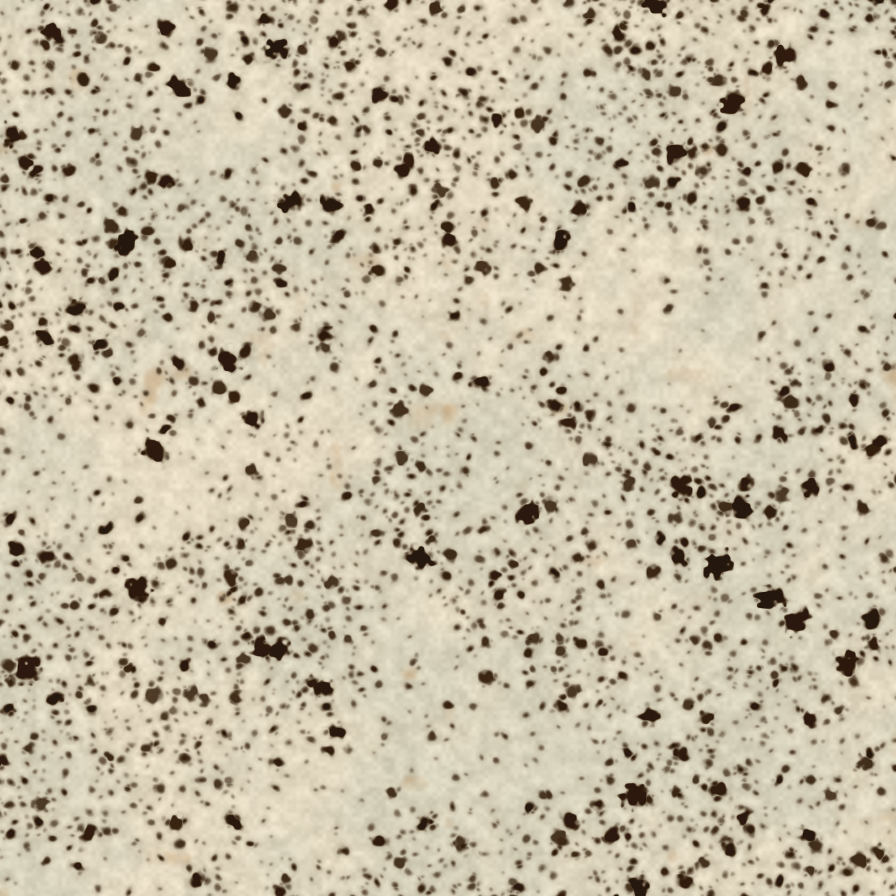
Give the GLSL for this texture, as a Shadertoy shader.

```glsl
// Pale cream granite peppered with soft, clustered, brown-black mineral specks.

const vec3 CREAM_WARM = vec3(0.900, 0.855, 0.760);
const vec3 CREAM_GREY = vec3(0.845, 0.825, 0.740);
const vec3 HALO_TINT  = vec3(0.715, 0.670, 0.575);
const vec3 SPECK_CORE = vec3(0.140, 0.095, 0.055);
const vec3 RUST       = vec3(0.700, 0.500, 0.280);

const vec3  BROWNING      = vec3(1.0, 1.06, 1.12); // blue fades first at speck rims
const float EDGE_SOFTNESS = 0.0026;
const float HALO_WIDTH    = 0.0075;
const float HALO_STRENGTH = 0.60;
const float RAGGEDNESS    = 1.0;
const float MAX_STRETCH   = 1.5;
const float GRAIN_FINE    = 0.060;
const float GRAIN_COARSE  = 0.080;

// Sine-free hashes
float hash1(vec2 p) {
    vec3 q = fract(p.xyx * 0.1031);
    q += dot(q, q.yzx + 33.33);
    return fract((q.x + q.y) * q.z);
}

vec3 hash3(vec2 p) {
    vec3 q = fract(p.xyx * vec3(0.1031, 0.1030, 0.0973));
    q += dot(q, q.yxz + 33.33);
    return fract((q.xxy + q.yzz) * q.zyx);
}

// Smooth value noise
float noise(vec2 p) {
    vec2 cell = floor(p);
    vec2 f = fract(p);
    f = f * f * (3.0 - 2.0 * f);
    float low  = mix(hash1(cell), hash1(cell + vec2(1, 0)), f.x);
    float high = mix(hash1(cell + vec2(0, 1)), hash1(cell + vec2(1, 1)), f.x);
    return mix(low, high, f.y);
}

// Clustering: multiplies the chance of a speck
float density(vec2 uv) {
    float n = 0.5 * noise(uv * vec2(4.0, 6.0) + 17.0) + 0.5 * noise(uv * vec2(11.0, 14.0) + 41.0);
    return mix(0.3, 1.75, smoothstep(0.25, 0.75, n));
}

// One size class of specks: x = dark body, y = surrounding halo
vec2 speckLayer(vec2 uv, float cells, float chance, vec2 radii, vec2 darkness, float seed) {
    vec2 home = floor(uv * cells);
    float ragged = (noise(uv * 170.0 + seed) - 0.5) * RAGGEDNESS;
    vec2 cover = vec2(0.0);
    for (int y = -1; y <= 1; y++) {
        for (int x = -1; x <= 1; x++) {
            vec2 cell = home + vec2(x, y);
            vec3 place = hash3(cell + seed);
            vec3 look = hash3(cell + seed + 57.0);
            vec2 center = (cell + place.xy) / cells;
            if (place.z > chance * density(center)) continue;

            float radius = mix(radii.x, radii.y, look.x * look.x);
            float angle = (look.y - 0.5) * 2.4;
            vec2 axis = vec2(cos(angle), sin(angle));
            vec2 d = uv - center;
            d = vec2(dot(d, axis), dot(d, vec2(-axis.y, axis.x)));
            float stretch = sqrt(mix(1.0, MAX_STRETCH, look.z));
            float dist = length(d * vec2(1.0 / stretch, stretch)) + ragged * radius;

            float body = 1.0 - smoothstep(radius - EDGE_SOFTNESS, radius + EDGE_SOFTNESS, dist);
            float halo = 1.0 - smoothstep(radius, radius + HALO_WIDTH, dist);
            float dark = mix(darkness.x, darkness.y, look.z);
            cover = max(cover, vec2(body, halo) * dark);
        }
    }
    return cover;
}

// Mottled cream ground with fine grain and rare rust stains
vec3 ground(vec2 uv) {
    float patches = 0.6 * noise(uv * 6.0 + 5.0) + 0.4 * noise(uv * 22.0 + 9.0);
    vec3 color = mix(CREAM_WARM, CREAM_GREY, smoothstep(0.25, 0.75, patches));
    color += (noise(uv * 85.0 + 3.0) - 0.5) * GRAIN_COARSE;
    color += (noise(uv * 210.0 + 7.0) - 0.5) * GRAIN_FINE;
    float stain = smoothstep(0.86, 1.0, noise(uv * 24.0 + 71.0)) * noise(uv * 90.0 + 23.0);
    return mix(color, RUST, 0.5 * stain);
}

void mainImage(out vec4 fragColor, in vec2 fragCoord) {
    vec2 uv = fragCoord / iResolution.y;

    // Specks from large to dust
    vec2 large  = speckLayer(uv, 18.0, 0.20, vec2(0.0075, 0.0135), vec2(0.92, 1.00), 11.0);
    vec2 medium = speckLayer(uv, 32.0, 0.34, vec2(0.0045, 0.0080), vec2(0.75, 1.00), 131.0);
    vec2 small  = speckLayer(uv, 56.0, 0.38, vec2(0.0024, 0.0042), vec2(0.50, 0.95), 257.0);
    vec2 dust   = speckLayer(uv, 85.0, 0.26, vec2(0.0012, 0.0024), vec2(0.25, 0.65), 389.0);
    vec2 cover  = max(max(large, medium), max(small, dust));

    // Composite halo, then body
    vec3 color = mix(ground(uv), HALO_TINT, cover.y * HALO_STRENGTH);
    color = mix(color, SPECK_CORE, clamp(cover.x * BROWNING, 0.0, 1.0));
    fragColor = vec4(clamp(color, 0.0, 1.0), 1.0);
}
```
